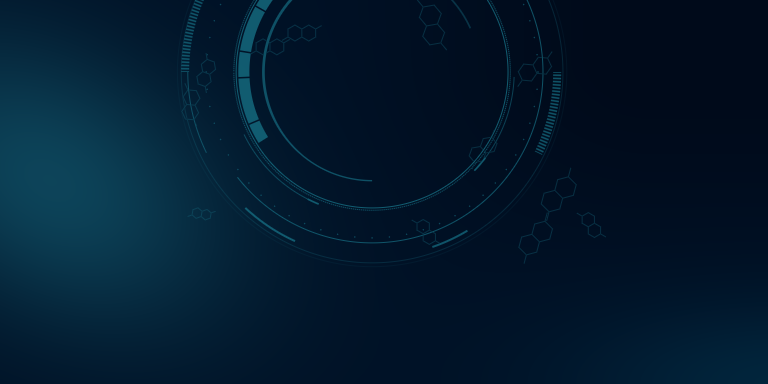
Reproduce this background procedurally as a Shadertoy shader.

```glsl
// Dark navy backdrop with a teal glow, dial rings and faint hexagonal molecules.

// Lengths are in canvas heights, angles in degrees.
const vec3 NAVY = vec3(0.0, 0.065, 0.145);
const vec3 DEEP = vec3(0.0, 0.038, 0.100);
const vec3 LEFT_GLOW = vec3(0.050, 0.200, 0.205);
const vec3 CORNER_GLOW = vec3(0.005, 0.080, 0.090);
const vec3 INK = vec3(0.08, 0.42, 0.50);

const vec2 DIAL_CENTER = vec2(0.969, 0.8125);
const float HAIRLINE = 0.0013;
const float DOT_STEP = 6.0;
const float COMB_STEP = 1.0;
const float BEAD_STEP = 0.85;
const float BLOCK_STEP = 20.5;
const float MOLECULE_ALPHA = 0.36;

// Molecule layout: center x, center y, tilt, cell apothem.
const int MOLECULES = 12;
const vec4 LAYOUT[MOLECULES] = vec4[MOLECULES](
    vec4(1.125, 0.935, 100.0, 0.025), vec4(1.395, 0.380, 45.0, 0.024),
    vec4(1.455, 0.494, 45.0, 0.025), vec4(1.540, 0.414, -60.0, 0.016),
    vec4(0.703, 0.878, 0.0, 0.018), vec4(0.786, 0.914, 0.0, 0.018),
    vec4(0.537, 0.810, 70.0, 0.017), vec4(0.497, 0.727, 85.0, 0.019),
    vec4(1.258, 0.610, 40.0, 0.019), vec4(1.393, 0.820, 25.0, 0.021),
    vec4(0.525, 0.443, -10.0, 0.012), vec4(1.110, 0.396, -60.0, 0.016));

float pixelSize() { return 1.0 / iResolution.y; }

// Coverage of the region where the signed distance is negative.
float fill(float d) { return clamp(0.5 - d / pixelSize(), 0.0, 1.0); }

// Line coverage, dimmed when thinner than a pixel.
float stroke(float d, float halfWidth) {
    return fill(abs(d) - halfWidth) * min(1.0, 2.0 * halfWidth / pixelSize());
}

mat2 rotation(float degrees) {
    float a = radians(degrees);
    return mat2(cos(a), -sin(a), sin(a), cos(a));
}

// Arc between two angles; polar holds radius and angle.
float arc(vec2 polar, float radius, float halfWidth, float start, float end) {
    float offset = abs(mod(polar.y - 0.5 * (start + end) + 180.0, 360.0) - 180.0);
    float past = radians(offset - 0.5 * (end - start)) * polar.x;
    return stroke(polar.x - radius, halfWidth) * fill(past);
}

float ring(vec2 polar, float radius) { return stroke(polar.x - radius, HAIRLINE); }

// Periodic teeth that blur to their mean when too fine to resolve.
float teeth(vec2 polar, float stepAngle) {
    float spacing = radians(stepAngle) * polar.x / pixelSize();
    float wave = 0.5 + 0.5 * cos(radians(360.0) * polar.y / stepAngle);
    return mix(0.5, wave, smoothstep(1.0, 3.0, spacing));
}

float segmentDistance(vec2 p, vec2 a, vec2 b) {
    vec2 ab = b - a;
    return length(p - a - ab * clamp(dot(p - a, ab) / dot(ab, ab), 0.0, 1.0));
}

// Two fused hexagons with a bond at each end.
float molecule(vec2 p, float apothem) {
    p = p.x < 0.0 ? -p : p;
    vec2 q = abs(p - vec2(apothem, 0.0));
    float cell = abs(max(q.x, 0.5 * q.x + 0.866 * q.y) - apothem);
    vec2 corner = apothem * vec2(2.0, 0.577);
    float bond = segmentDistance(p, corner, corner + apothem * vec2(0.8, 0.46));
    return stroke(min(cell, bond), HAIRLINE);
}

vec3 background(vec2 p) {
    float shade = smoothstep(0.7, 1.7, p.x) * smoothstep(0.1, 0.85, p.y);
    vec2 left = rotation(-31.0) * (p - vec2(0.13, 0.53));
    left = left / vec2(0.36, 0.24);
    vec2 corner = (p - vec2(2.05, 0.0)) / vec2(0.40, 0.15);
    return mix(NAVY, DEEP, shade) + LEFT_GLOW * exp(-0.5 * dot(left, left))
        + CORNER_GLOW * exp(-0.5 * dot(corner, corner));
}

float dial(vec2 p) {
    vec2 d = p - DIAL_CENTER;
    vec2 polar = vec2(length(d), degrees(atan(d.y, d.x)));
    // Outer rings, accents and combs
    float ink = max(0.28 * ring(polar, 0.497), 0.10 * ring(polar, 0.507));
    ink = max(ink, 0.65 * arc(polar, 0.480, HAIRLINE, 180.0, 206.0));
    ink = max(ink, 0.80 * arc(polar, 0.484, 0.0026, 227.0, 245.5));
    ink = max(ink, 0.75 * arc(polar, 0.482, 0.0026, 289.0, 301.0));
    float comb = max(arc(polar, 0.487, 0.0105, 140.0, 180.0),
                     arc(polar, 0.482, 0.0105, 334.0, 360.0));
    ink = max(ink, 0.75 * comb * teeth(polar, COMB_STEP));
    // Middle ring and its dots
    ink = max(ink, 0.75 * arc(polar, 0.445, HAIRLINE, 218.0, 390.0));
    float dotAngle = radians(mod(polar.y + 0.5 * DOT_STEP, DOT_STEP) - 0.5 * DOT_STEP);
    float dotDistance = length(vec2(polar.x - 0.432, dotAngle * polar.x));
    ink = max(ink, 0.60 * fill(dotDistance - 0.0018));
    // Inner double ring and its accents
    ink = max(ink, 0.85 * ring(polar, 0.354));
    ink = max(ink, 0.90 * ring(polar, 0.360) * teeth(polar, BEAD_STEP));
    ink = max(ink, 0.60 * arc(polar, 0.371, HAIRLINE, 206.0, 248.0));
    ink = max(ink, 0.80 * arc(polar, 0.371, 0.0022, 243.0, 248.0));
    ink = max(ink, 0.55 * arc(polar, 0.370, HAIRLINE, 316.0, 358.0));
    ink = max(ink, 0.80 * arc(polar, 0.370, 0.0022, 316.0, 323.0));
    // Block band split by narrow gaps
    float gap = abs(mod(polar.y - 171.0 + 0.5 * BLOCK_STEP, BLOCK_STEP) - 0.5 * BLOCK_STEP);
    float band = arc(polar, 0.334, 0.0145, 120.0, 212.0);
    ink = max(ink, 0.82 * band * (1.0 - fill(radians(gap) * polar.x - 0.002)));
    // Innermost arcs
    float taper = mix(0.0035, 0.0018, smoothstep(-0.05, -0.25, d.y));
    ink = max(ink, 0.70 * arc(polar, 0.283, taper, 120.0, 270.0));
    return max(ink, 0.40 * arc(polar, 0.280, 0.0022, 24.0, 50.0));
}

void mainImage(out vec4 fragColor, in vec2 fragCoord) {
    vec2 p = fragCoord / iResolution.y;
    p.x += 1.0 - 0.5 * iResolution.x / iResolution.y;
    float ink = dial(p);
    for (int i = 0; i < MOLECULES; i++) {
        vec4 place = LAYOUT[i];
        vec2 local = rotation(-place.z) * (p - place.xy);
        // The matrix is column-major, so a negated angle turns clockwise.
        local = rotation(2.0 * place.z) * local;
        ink = max(ink, MOLECULE_ALPHA * molecule(local, place.w));
    }
    fragColor = vec4(mix(background(p), INK, ink), 1.0);
}
```
